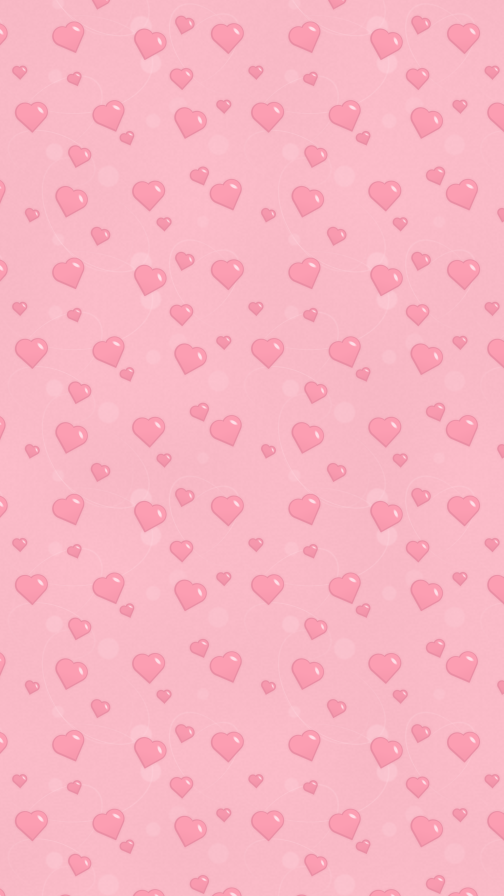
This pattern is drawn by a Shadertoy shader. Its source:

```glsl
// Seamless pink wallpaper of glossy tilted hearts over faint bubbles and swirls.
#define REPEATS_ACROSS 2.134
#define BIG_SIZE 0.070
#define LEAN_ANGLE 0.33
#define OUTLINE 0.0055
#define BUBBLES 11
#define SWIRLS 7
#define BACKGROUND vec3(0.98, 0.73, 0.78)
#define HEART_FILL vec3(0.99, 0.62, 0.70)
#define HEART_EDGE vec3(0.91, 0.54, 0.63)
#define PALE vec3(1.0, 0.86, 0.89)

// Small hearts of one tile: centre x, centre y (downwards), half width
const vec3 SMALL_HEARTS[11] = vec3[11](
    vec3(0.779, 0.109, 0.042), vec3(0.084, 0.308, 0.032), vec3(0.318, 0.337, 0.032),
    vec3(0.134, 0.913, 0.032), vec3(0.769, 0.335, 0.050), vec3(0.541, 0.588, 0.032),
    vec3(0.422, 0.003, 0.042), vec3(0.948, 0.452, 0.032), vec3(0.849, 0.749, 0.042),
    vec3(0.333, 0.666, 0.050), vec3(0.695, 0.950, 0.032));

float hash(vec2 p) {
    return fract(sin(dot(p, vec2(127.1, 311.7))) * 43758.5453);
}

float noise(vec2 p) {
    vec2 i = floor(p), f = fract(p);
    f = f * f * (3.0 - 2.0 * f);
    return mix(mix(hash(i), hash(i + vec2(1, 0)), f.x),
               mix(hash(i + vec2(0, 1)), hash(i + vec2(1, 1)), f.x), f.y);
}

// Offset to the nearest copy of a centre on the unit tile
vec2 nearest(vec2 p, vec2 centre) {
    vec2 d = p - centre;
    return d - round(d);
}

vec2 rotate(vec2 p, float a) {
    float c = cos(a), s = sin(a);
    return vec2(c * p.x + s * p.y, c * p.y - s * p.x);
}

float cover(float d, float px) {
    return smoothstep(0.75 * px, -0.75 * px, d);
}

// Heart with its tip at the origin, about 1.2 wide and 1.1 tall
float sdHeart(vec2 p) {
    p.x = abs(p.x);
    if (p.x + p.y > 1.0) return length(p - vec2(0.25, 0.75)) - sqrt(2.0) / 4.0;
    vec2 a = p - vec2(0.0, 1.0);
    vec2 b = p - 0.5 * max(p.x + p.y, 0.0);
    return sqrt(min(dot(a, a), dot(b, b))) * sign(p.x - p.y);
}

void paintHeart(inout vec3 col, vec2 p, vec2 centre, float size, float lean, float px) {
    vec2 q = nearest(p, centre) * vec2(1.0, -1.0);
    if (length(q) > size * 1.6) return;
    q = rotate(q, LEAN_ANGLE * lean + 0.05) / size;
    float unit = size / 0.64;
    vec2 h = q * 0.64 + vec2(0.0, 0.55);
    float body = (sdHeart(h) - 0.035) * unit;
    float inner = (sdHeart(h - vec2(0.014, 0.014)) - 0.035) * unit + OUTLINE;

    // Rim, thicker at the lower left, then the fill
    vec3 fill = mix(HEART_FILL, HEART_EDGE, 0.3 * smoothstep(0.055, 0.032, size));
    col = mix(col, HEART_EDGE, 0.12 * smoothstep(0.012, 0.0, body));
    col = mix(col, HEART_EDGE, 0.9 * cover(body, px));
    col = mix(col, fill - 0.02 * smoothstep(0.3, -0.8, q.y), cover(inner, px));

    // Slanted glint on the right lobe
    vec2 g = rotate(q - vec2(0.56, 0.42), -2.45);
    float glint = (length(g / vec2(0.09, 0.22)) - 1.0) * 0.09 * size;
    col = mix(col, vec3(1.0, 0.93, 0.95), 0.8 * cover(glint, px));
}

void mainImage(out vec4 fragColor, in vec2 fragCoord) {
    // Tile units, measured from the top left
    float px = REPEATS_ACROSS / iResolution.x;
    vec2 p = vec2(fragCoord.x, iResolution.y - fragCoord.y) * px;

    // Softly mottled paper with fine grain
    vec3 col = BACKGROUND + 0.018 * (noise(p * 2.5) - 0.5) + 0.012 * (noise(p * 130.0) - 0.5);

    // Pale bubbles
    for (int i = 0; i < BUBBLES; i++) {
        float id = float(i);
        vec2 centre = vec2(hash(vec2(id, 1.0)), (id + hash(vec2(id, 2.0))) / float(BUBBLES));
        float radius = mix(0.024, 0.052, hash(vec2(id, 3.0)));
        float d = length(nearest(p, centre)) - radius;
        col = mix(col, PALE, mix(0.15, 0.35, hash(vec2(id, 4.0))) * cover(d, 2.0 * px));
    }

    // Hair-thin swirls that fade along their arcs
    for (int i = 0; i < SWIRLS; i++) {
        float id = float(i) + 20.0;
        vec2 q = nearest(p, vec2(hash(vec2(id, 1.0)), hash(vec2(id, 2.0))));
        q = rotate(q, 6.28 * hash(vec2(id, 3.0)));
        vec2 radii = mix(vec2(0.18, 0.10), vec2(0.40, 0.26), hash(vec2(id, 4.0)));
        float d = abs(length(q / radii) - 1.0) * radii.y - 0.0015;
        float fade = 0.5 + 0.5 * sin(atan(q.y, q.x) + id);
        col = mix(col, PALE, 0.3 * fade * cover(d, px));
    }

    // Small hearts fill the gaps
    for (int i = 0; i < 11; i++) {
        vec3 s = SMALL_HEARTS[i];
        paintHeart(col, p, s.xy, s.z, float(i % 3 - 1), px);
    }

    // Large hearts: staggered three by three, leaning in turn
    for (int i = 0; i < 9; i++) {
        int column = i % 3, row = i / 3;
        float lean = float((column + 5 - row) % 3 - 1);
        vec2 centre = vec2(row == 1 ? 0.134 : 0.297, 0.164) + vec2(column, row) / 3.0;
        centre.y += 0.028 * max(-lean, 0.0);
        paintHeart(col, p, centre, BIG_SIZE, lean, px);
    }
    fragColor = vec4(col, 1.0);
}
```
